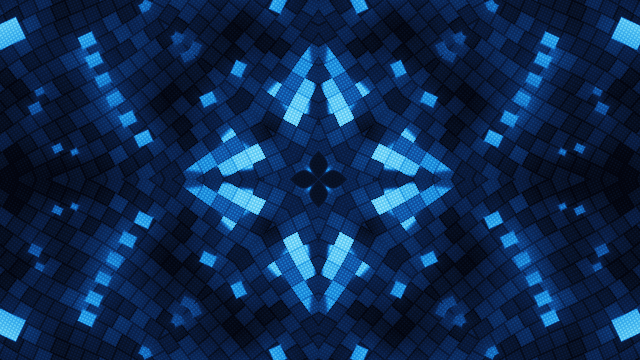
A WebGL 2 fragment shader for this background:

```glsl
#version 300 es
precision highp float;

#define CENTRE vec2(-0.004, 0.002)
#define CELL 0.044
#define TILT -0.56
#define DOTS 5.0
#define MESH 0.55
#define GLOW 0.75

uniform vec2 u_resolution;
out vec4 fragColor;

float hash(vec2 p) {
    vec3 q = fract(vec3(p.xyx) * 0.1031);
    q += dot(q, q.yzx + 33.33);
    return fract((q.x + q.y) * q.z);
}

float noise(vec2 p) {
    vec2 i = floor(p), f = fract(p);
    f = f * f * (3.0 - 2.0 * f);
    return mix(mix(hash(i), hash(i + vec2(1, 0)), f.x),
               mix(hash(i + vec2(0, 1)), hash(i + vec2(1, 1)), f.x), f.y);
}

mat2 rotation(float a) {
    return mat2(cos(a), -sin(a), sin(a), cos(a));
}

float box(vec2 p, vec2 halfSize) {
    vec2 d = abs(p) - halfSize;
    return length(max(d, 0.0)) + min(max(d.x, d.y), 0.0);
}

float blob(vec2 p, vec2 centre, vec2 radius) {
    vec2 d = (p - centre) / radius;
    return exp(-dot(d, d));
}

// Level -1 is near black, 5 is pale cyan.
vec3 palette(float level) {
    vec3 c = mix(vec3(0.01, 0.02, 0.06), vec3(0.03, 0.07, 0.15), clamp(level + 1.0, 0.0, 1.0));
    c = mix(c, vec3(0.04, 0.12, 0.28), clamp(level, 0.0, 1.0));
    c = mix(c, vec3(0.05, 0.20, 0.43), clamp(level - 1.0, 0.0, 1.0));
    c = mix(c, vec3(0.07, 0.34, 0.67), clamp(level - 2.0, 0.0, 1.0));
    c = mix(c, vec3(0.11, 0.59, 0.90), clamp(level - 3.0, 0.0, 1.0));
    c = mix(c, vec3(0.38, 0.80, 0.96), clamp(level - 4.0, 0.0, 1.0));
    return mix(c, vec3(0.72, 0.94, 1.0), clamp(level - 5.0, 0.0, 1.0));
}

// Four-sided patch of bright cells inside the wedge.
float clusterDistance(vec2 p) {
    float outer = max(dot(p, vec2(0.73, 0.68)) - 0.276, dot(p, vec2(-0.573, 0.819)) + 0.028);
    float inner = max(0.02 - p.y, dot(p, vec2(-0.78, -0.627)) + 0.159);
    return max(outer, inner);
}

// Lays a lit tile over the level; xy is its place, z its half size, w its level.
float addLight(float level, vec2 p, vec4 light, float mesh, float px) {
    vec2 local = rotation(TILT + 0.12) * (p - light.xy);
    float d = box(local, light.z * vec2(1.0, 0.82));
    level += GLOW * exp(-max(d, 0.0) / (light.z * 0.9));
    float face = light.w + 0.35 - mesh * 0.8 + local.y * 8.0;
    return mix(level, face, smoothstep(px, -px, d));
}

void main() {
    float px = 1.0 / u_resolution.y;
    vec2 p = abs((gl_FragCoord.xy - 0.5 * u_resolution) * px - CENTRE);
    p = p.x < p.y ? p.yx : p;

    // Warped brick grid with a fine dotted mesh
    vec2 bend = 0.016 * sin(p.yx * 11.0 + vec2(0.6, 1.8));
    vec2 grid = rotation(TILT) * (p + bend) / CELL;
    float row = floor(grid.y);
    grid.x += hash(vec2(row, 7.0));
    vec2 id = floor(grid), f = fract(grid);
    float random = hash(id + 41.0);
    float gap = box(f - 0.5, vec2(0.5)) * CELL;
    float seam = smoothstep(-0.003 - px, 0.0, gap);
    vec2 wave = 0.5 + 0.5 * cos(6.2832 * f * DOTS);
    float mesh = max(wave.x, wave.y);

    // Broad light and shade
    float shade = 0.65 + 0.9 * (noise(p * 9.0 + 3.0) - 0.5);
    shade += 0.65 * blob(p, vec2(0.18, 0.05), vec2(0.25, 0.16));
    shade += 0.55 * blob(p, vec2(0.55, 0.24), vec2(0.13, 0.25));
    shade -= 0.75 * blob(p, vec2(0.42, 0.23), vec2(0.07, 0.10));
    shade -= 0.85 * blob(p, vec2(0.78, 0.02), vec2(0.20, 0.12));
    shade -= 0.7 * blob(p, vec2(0.14, 0.13), vec2(0.03));
    float level = shade + 1.7 * (random - 0.45) + MESH * (0.7 - 1.5 * mesh) - 0.8 * seam;

    // Clusters follow the cell edges
    vec2 cellCentre = p - (f - 0.5) * CELL * rotation(TILT);
    float cluster = clusterDistance(mix(p, cellCentre, 0.5));
    float clusterLevel = 2.8 + 2.9 * hash(id + 13.0) + 0.3 - 0.9 * mesh - 0.5 * seam;
    level += GLOW * exp(-max(cluster, 0.0) * 32.0);
    level = mix(level, clusterLevel, smoothstep(0.004, -0.004, cluster));

    // Curved chain of lit tiles
    for (int i = 0; i < 6; i++) {
        float t = float(i);
        vec2 place = vec2(0.486 + t * (0.0463 - 0.003 * t), 0.113 + 0.0545 * t);
        float size = 0.019 + 0.0012 * abs(t - 2.5);
        level = addLight(level, p, vec4(place, size, 3.7 + 0.25 * abs(t - 2.5)), mesh, px);
    }

    // Isolated lit tiles
    vec4 lights[9] = vec4[9](
        vec4(0.307, 0.222, 0.020, 4.2), vec4(0.863, 0.405, 0.040, 4.9),
        vec4(0.725, 0.086, 0.013, 3.5), vec4(0.678, 0.076, 0.010, 3.6),
        vec4(0.787, 0.197, 0.017, 3.0), vec4(0.775, 0.243, 0.012, 3.1),
        vec4(0.363, 0.343, 0.017, 2.5), vec4(0.390, 0.392, 0.017, 2.8),
        vec4(0.482, 0.479, 0.015, 3.6));
    for (int i = 0; i < 9; i++) level = addLight(level, p, lights[i], mesh, px);

    // Central flower: dark petals, thin rims and diagonal sparks
    float petal = p.y - 0.026 * sin(3.1416 * clamp(p.x / 0.08, 0.0, 1.0));
    petal = max(petal, p.x - 0.08);
    level = mix(level, -0.5 + 0.6 * mesh, smoothstep(px, -px, petal));
    level += 1.0 * exp(-abs(petal) * 380.0) * smoothstep(0.10, 0.05, p.x);
    level += 2.2 * blob(rotation(0.7854) * p, vec2(0.038, 0.0), vec2(0.012, 0.005));

    fragColor = vec4(palette(level), 1.0);
}
```
